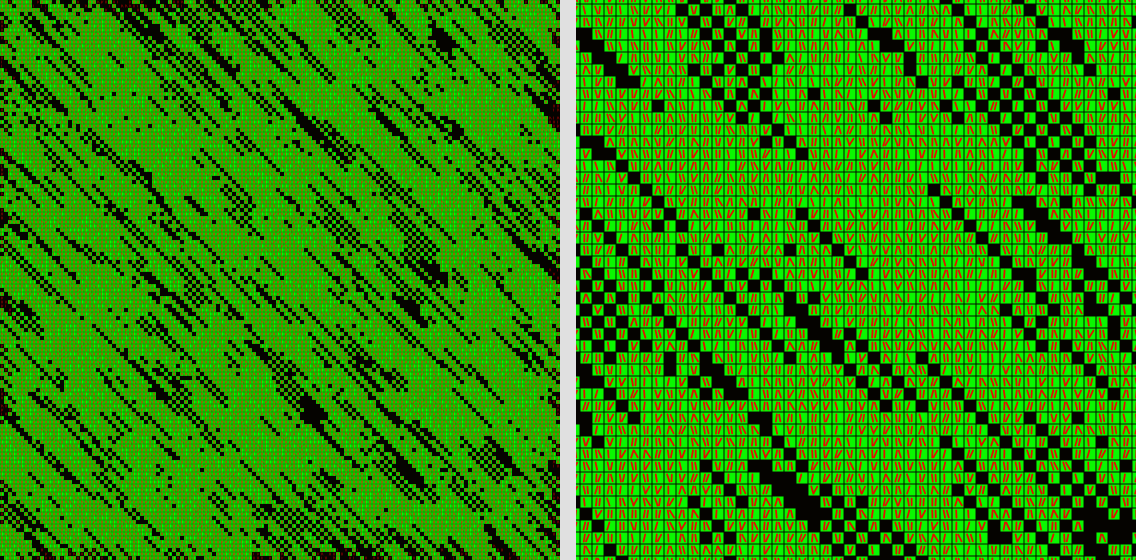
Left, the full canvas; right, a detail of the centre.
Write a Shadertoy shader that draws this pattern.

```glsl
// Grid of small green tiles with red strokes, broken by black diagonal staircase streaks.

const float CELLS = 140.0;          // tiles across the canvas
const float GRID_HALF = 0.04;       // half width of the grid lines, in tiles
const float STROKE_HALF = 0.075;    // half width of the red strokes, in tiles
const float SINGLE_SHARE = 0.25;    // share of tiles with one stroke only
const float STREAK_LENGTH = 7.0;    // typical streak length, in tiles
const float CLUMP_WIDTH = 4.0;      // width of streak groups, in diagonals
const float CLUMP_LENGTH = 10.0;    // length of streak groups, in tiles
const float CHECKER_WIDTH = 10.0;   // width of chequered zones, in diagonals
const float CHECKER_LENGTH = 12.0;  // length of chequered zones, in tiles
const float CHECKER_GAIN = 0.37;    // strength of the chequered zones
const float THRESHOLD = 0.662;      // higher leaves fewer black tiles
const float EDGE_WIDTH = 0.035;     // width of the darker canvas rim
const float EDGE_GAIN = 0.13;       // extra black tiles at the rim
const int SAMPLES = 4;              // smoothing samples per axis

const vec3 GREEN = vec3(0.04, 0.97, 0.0);
const vec3 RED = vec3(0.88, 0.06, 0.0);
const vec3 DARK_RED = vec3(0.55, 0.0, 0.0);
const vec3 BLACK = vec3(0.02, 0.01, 0.0);

float hash(vec2 p) {
    return fract(sin(dot(p, vec2(12.9898, 78.233))) * 43758.5453);
}

float noise(vec2 p) {
    vec2 i = floor(p);
    vec2 f = fract(p);
    f = f * f * (3.0 - 2.0 * f);
    float low = mix(hash(i), hash(i + vec2(1.0, 0.0)), f.x);
    float high = mix(hash(i + vec2(0.0, 1.0)), hash(i + vec2(1.0, 1.0)), f.x);
    return mix(low, high, f.y);
}

float segmentDistance(vec2 p, vec2 a, vec2 b) {
    vec2 ab = b - a;
    return length(p - a - ab * clamp(dot(p - a, ab) / dot(ab, ab), 0.0, 1.0));
}

// Share of a span of the given width that lies inside a line
float coverage(float dist, float halfWidth, float span) {
    float upper = min(dist + 0.5 * span, halfWidth);
    float lower = max(dist - 0.5 * span, -halfWidth);
    return max(upper - lower, 0.0) / span;
}

// Tendency of a tile to be black: runs along falling diagonals
float streakScore(vec2 cell) {
    float diagonal = cell.x + cell.y;
    float along = 0.5 * (cell.x - cell.y);
    float run = noise(vec2(along / STREAK_LENGTH + 9.7 * hash(vec2(diagonal, 3.0)), diagonal));
    float clump = noise(vec2(diagonal / CLUMP_WIDTH, along / CLUMP_LENGTH) + 31.0);
    float parity = 2.0 * mod(diagonal, 2.0) - 1.0;
    float checker = parity * (noise(vec2(diagonal / CHECKER_WIDTH, along / CHECKER_LENGTH) + 57.0) - 0.5);
    return 0.5 * run + 0.4 * clump + CHECKER_GAIN * checker + 0.12 * hash(cell + 5.0);
}

// One or two randomly leaning strokes inside one tile
float strokeDistance(vec2 p, vec2 cell) {
    float leanA = hash(cell + 11.0) - 0.5;
    float leanB = hash(cell + 23.0) - 0.5;
    float first = segmentDistance(p, vec2(0.36 - 0.2 * leanA, 0.2), vec2(0.36 + 0.2 * leanA, 0.8));
    float second = segmentDistance(p, vec2(0.64 - 0.4 * leanB, 0.22), vec2(0.64 + 0.3 * leanB, 0.78));
    return hash(cell + 67.0) < SINGLE_SHARE ? first : min(first, second);
}

// Colour at a point given in tiles, smoothed over a small span
vec3 tileColor(vec2 grid, float span) {
    vec2 cell = floor(grid);
    vec2 local = fract(grid);

    // Rim of the canvas, measured per tile
    vec2 center = (cell + 0.5) / CELLS;
    vec2 margin = min(center, 1.0 - center);
    float rim = 1.0 - smoothstep(0.0, EDGE_WIDTH, min(margin.x, margin.y));

    // Strokes over green, or sparse dim strokes over black at the rim
    float stroke = coverage(strokeDistance(local, cell), STROKE_HALF, span);
    float isBlack = step(THRESHOLD, streakScore(cell) + EDGE_GAIN * rim);
    float isDim = step(hash(cell + 41.0), 0.6 * rim);
    vec3 litTile = mix(GREEN, RED, stroke);
    vec3 blackTile = mix(BLACK, DARK_RED, stroke * isDim);
    vec3 color = mix(litTile, blackTile, isBlack);

    // Dark lines between tiles
    vec2 border = 0.5 - abs(local - 0.5);
    float line = coverage(min(border.x, border.y), GRID_HALF, span);
    return mix(color, BLACK, line);
}

void mainImage(out vec4 fragColor, in vec2 fragCoord) {
    float span = CELLS / (min(iResolution.x, iResolution.y) * float(SAMPLES));
    vec3 sum = vec3(0.0);
    for (int y = 0; y < SAMPLES; y++) {
        for (int x = 0; x < SAMPLES; x++) {
            vec2 offset = (vec2(x, y) + 0.5) / float(SAMPLES) - 0.5;
            sum += tileColor((fragCoord + offset) / iResolution.xy * CELLS, span);
        }
    }
    fragColor = vec4(sum / float(SAMPLES * SAMPLES), 1.0);
}
```
